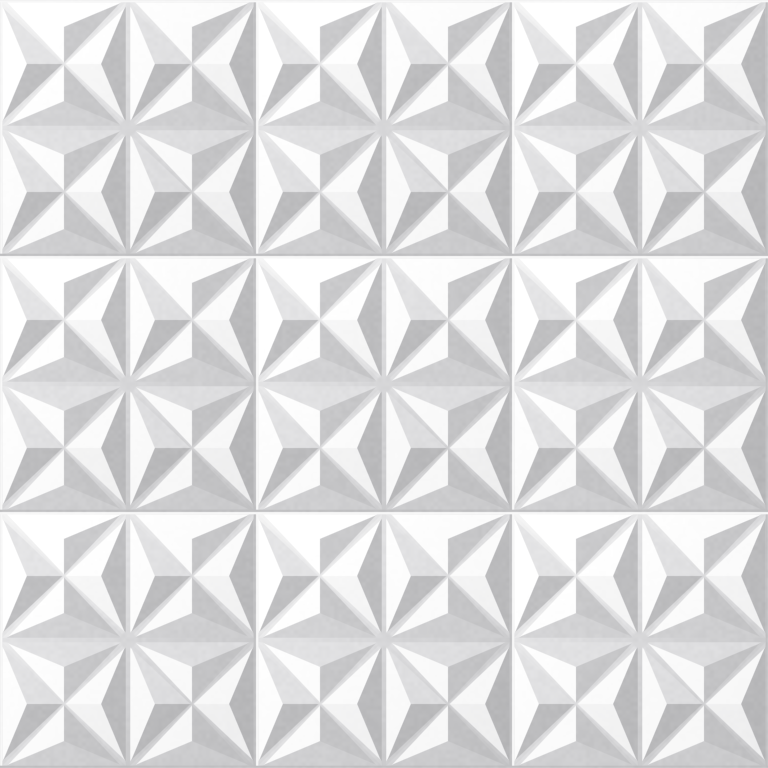
Reproduce this pattern procedurally as a Shadertoy shader.

```glsl
// White relief wall panels: 3 by 3 tiles, each with four faceted stars lit from the upper left
#define TILES 3.0
#define APEX 0.58
#define GROOVE 0.055
#define BORDER 0.035
#define SEAM 0.009
#define HUB 0.13
#define WHITE 0.985
#define PALE 0.875
#define MID 0.785
#define DARK 0.735
#define LIGHT_FALLOFF 0.025
#define GRAIN 0.018

float hash(vec2 p) {
    return fract(sin(dot(p, vec2(127.1, 311.7))) * 43758.5453);
}

// Value noise that wraps after "period" lattice cells
float wrappedNoise(vec2 p, float period) {
    vec2 i = floor(p), f = fract(p);
    f = f * f * (3.0 - 2.0 * f);
    float bottom = mix(hash(mod(i, period)), hash(mod(i + vec2(1, 0), period)), f.x);
    float top = mix(hash(mod(i + vec2(0, 1), period)), hash(mod(i + 1.0, period)), f.x);
    return mix(bottom, top, f.y);
}

// Antialiased step: 1 where d is positive
float side(float d, float aa) {
    return smoothstep(-0.5 * aa, 0.5 * aa, d);
}

// One quarter of a star: two inner facets split by a ridge, and an outer slope
float quarter(float along, float across, float negative, float positive, float outer, float aa) {
    float inner = mix(negative, positive, side(across, aa));
    float edge = along - APEX - (1.0 - APEX) * abs(across);
    return mix(inner, outer, side(edge, aa * 1.1));
}

float star(vec2 p, float upperRow, float aa) {
    float right = quarter(p.x, p.y, 0.955, WHITE, DARK, aa);
    float left = quarter(-p.x, p.y, DARK, PALE, WHITE, aa);
    float top = quarter(p.y, p.x, WHITE, MID - 0.01, mix(PALE, WHITE, upperRow), aa);
    float bottom = quarter(-p.y, p.x, WHITE, MID - 0.01, MID + 0.03, aa);
    // The two diagonals choose the quarter
    float belowRising = side(p.x - p.y, aa);
    float aboveFalling = side(p.x + p.y, aa);
    return mix(mix(left, bottom, belowRising), mix(top, right, belowRising), aboveFalling);
}

void mainImage(out vec4 fragColor, in vec2 fragCoord) {
    vec2 uv = fragCoord / iResolution.xy;
    float pixel = 1.0 / min(iResolution.x, iResolution.y);
    float aa = max(0.025, 4.0 * TILES * pixel);

    // Tile spans -1..1, and so does each of its four star cells
    vec2 tile = fract(uv * TILES) * 2.0 - 1.0;
    vec2 cell = fract(uv * TILES * 2.0) * 2.0 - 1.0;
    float shade = 0.5 * (tile.y - tile.x);

    float tone = star(cell, step(0.0, tile.y), aa) + LIGHT_FALLOFF * shade;

    // Diagonal grooves widen away from the star centre
    vec2 a = abs(cell);
    float grooveTone = 0.86 + 0.1 * shade;
    float grooveWidth = GROOVE * mix(0.3, 1.0, max(a.x, a.y));
    float groove = side(grooveWidth - abs(a.x - a.y) * 0.7071, aa);
    tone = mix(tone, grooveTone, groove * 0.9);

    // Strips along the cell borders and the flat hub of the tile
    float strip = side(max(a.x, a.y) - 1.0 + BORDER, aa);
    tone = mix(tone, grooveTone - 0.02, strip);
    tone = mix(tone, 0.84, side(HUB - 2.0 * length(tile), aa * 2.0));

    // Bevelled tile seam: shadow before the joint, highlight after it
    vec2 joint = fract(uv * TILES + 0.5) - 0.5;
    joint.y = -joint.y;
    float seamAa = aa * 0.25;
    vec2 inSeam = smoothstep(-0.5 * seamAa, 0.5 * seamAa, SEAM - abs(joint));
    vec2 lit = smoothstep(-0.5 * seamAa, 0.5 * seamAa, joint);
    vec2 seamTone = mix(vec2(DARK + 0.02), vec2(0.97), lit);
    tone = mix(tone, seamTone.x, inSeam.x);
    tone = mix(tone, seamTone.y, inSeam.y);

    // Fine plaster grain, weaker on the bright facets
    float greyness = 1.0 - smoothstep(0.85, 0.98, tone);
    float grain = wrappedNoise(uv * 192.0, 192.0) - 0.5;
    tone += GRAIN * grain * (0.3 + greyness);

    vec3 color = vec3(tone) + vec3(0.0, 0.0, 0.007) * greyness;
    fragColor = vec4(clamp(color, 0.0, 1.0), 1.0);
}
```
